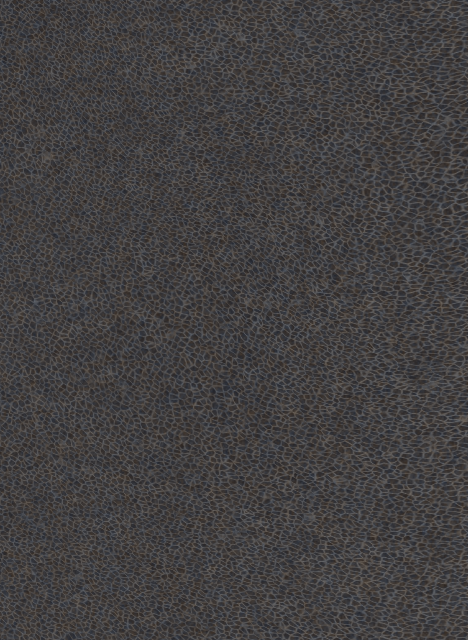
This texture is drawn by a Shadertoy shader. Its source:

```glsl
const vec3 HIDE_DARK = vec3(0.205, 0.195, 0.200);
const vec3 CREASE_LIGHT = vec3(0.365, 0.357, 0.355);
const vec3 WARM_TINT = vec3(0.022, 0.000, -0.026);

float hash(vec2 p) {
    return fract(sin(dot(p, vec2(127.1, 311.7))) * 43758.5453);
}

vec2 hash2(vec2 p) {
    return vec2(hash(p), hash(p + 57.3));
}

float valueNoise(vec2 p) {
    vec2 cell = floor(p);
    vec2 f = fract(p);
    f = f * f * (3.0 - 2.0 * f);
    float low = mix(hash(cell), hash(cell + vec2(1, 0)), f.x);
    float high = mix(hash(cell + vec2(0, 1)), hash(cell + vec2(1, 1)), f.x);
    return mix(low, high, f.y);
}

float signedNoise(vec2 p) {
    return valueNoise(p) * 2.0 - 1.0;
}

vec2 rotate(vec2 p, float angle) {
    float c = cos(angle);
    float s = sin(angle);
    return vec2(c * p.x - s * p.y, s * p.x + c * p.y);
}

// Returns the gap to the nearest border, a random tone and the height in the cell
vec3 pebble(vec2 p) {
    vec2 base = floor(p);
    float nearest = 9.0;
    float second = 9.0;
    vec2 owner = base;
    float rise = 0.0;
    for (int y = -1; y <= 1; y++) {
        for (int x = -1; x <= 1; x++) {
            vec2 cell = base + vec2(x, y);
            vec2 offset = p - cell - mix(vec2(0.08), vec2(0.92), hash2(cell));
            float d = length(offset);
            if (d < nearest) {
                second = nearest;
                nearest = d;
                owner = cell;
                rise = offset.y;
            } else {
                second = min(second, d);
            }
        }
    }
    return vec3(second - nearest, hash(owner + 19.7), rise);
}

// Slanted grain, finer toward the left and bent by slow waves
vec2 grainSpace(vec2 p, vec2 density) {
    vec2 q = vec2(1.15 * p.x - 0.3 * p.x * p.x, p.y);
    q = rotate(q, mix(0.34, 0.46, p.y));
    q.y += 0.045 * signedNoise(p * 3.5);
    q += 0.0022 * vec2(signedNoise(p * 75.0), signedNoise(p * 75.0 + 31.0));
    return q * density;
}

void mainImage(out vec4 fragColor, in vec2 fragCoord) {
    vec2 p = fragCoord / iResolution.y;
    float across = fragCoord.x / iResolution.x;

    // Pebbles and the pale creases between them
    vec3 cell = pebble(grainSpace(p, vec2(92.0, 142.0)));
    float crease = 1.0 - smoothstep(0.0, 0.42, cell.x);
    float strength = mix(0.6, 1.0, valueNoise(p * 55.0 + 8.0));
    float tone = crease * strength * mix(0.78, 1.0, across);
    tone += 0.16 * (cell.y - 0.5) - 0.12 * cell.z;

    // Fine surface grain and broad wear
    float grain = 0.6 * signedNoise(p * 390.0) + 0.4 * signedNoise(p * 210.0 + 5.0);
    float wear = 0.6 * signedNoise(p * 3.0 + 2.0) + 0.4 * signedNoise(p * 11.0);
    tone += 0.06 + 0.30 * grain + 0.07 * wear;

    // Brown and blue flecks
    float fleck = signedNoise(p * 260.0 + 91.0) + 0.5 * signedNoise(p * 90.0 + 43.0);
    vec3 color = HIDE_DARK + (CREASE_LIGHT - HIDE_DARK) * tone;
    color += WARM_TINT * fleck;
    fragColor = vec4(color, 1.0);
}
```
